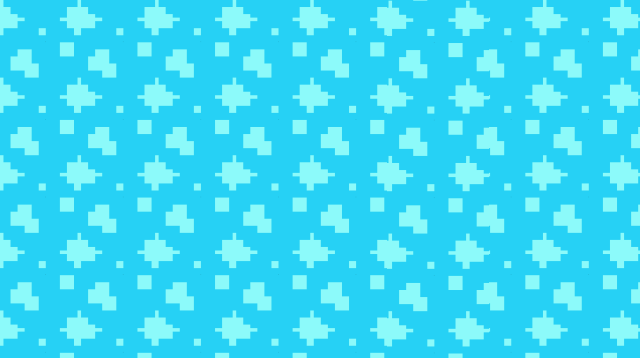
A WebGL 1 fragment shader for this pattern:

```glsl
precision mediump float;
// Pale aqua blocks on bright cyan: a spiked splash, a stepped cloud and two
// squares on an 11 by 11 grid that repeats. Each shape is a sum of rectangles
// that do not overlap, with edges smoothed by area coverage.

uniform vec2 u_resolution;

// Area of the pixel at p covered by the rectangle from low to high.
float block(vec2 p, vec2 low, vec2 high, vec2 pixel) {
  vec2 cover = clamp((p - low) / pixel + 0.5, 0.0, 1.0)
             - clamp((p - high) / pixel + 0.5, 0.0, 1.0);
  return cover.x * cover.y;
}

float splash(vec2 p, vec2 pixel) {
  // Body with its lower right step
  float area = block(p, vec2(1.0, 6.0), vec2(4.0, 9.0), pixel)
             + block(p, vec2(4.0, 7.0), vec2(5.0, 9.0), pixel);
  // Spikes: top, left, right, bottom
  area += block(p, vec2(2.5, 5.0), vec2(3.0, 6.0), pixel);
  area += block(p, vec2(0.0, 7.5), vec2(1.0, 8.0), pixel);
  area += block(p, vec2(5.0, 7.5), vec2(6.0, 8.0), pixel);
  return area + block(p, vec2(2.0, 9.0), vec2(3.0, 10.0), pixel);
}

float cloud(vec2 p, vec2 pixel) {
  return block(p, vec2(5.0, 1.0), vec2(7.0, 3.0), pixel)
       + block(p, vec2(4.0, 2.0), vec2(5.0, 3.0), pixel)
       + block(p, vec2(4.0, 3.0), vec2(6.0, 4.0), pixel)
       + block(p, vec2(6.0, 3.0), vec2(8.0, 5.0), pixel);
}

float squares(vec2 p, vec2 pixel) {
  return block(p, vec2(0.0), vec2(2.0), pixel)
       + block(p, vec2(8.0, 9.0), vec2(9.0, 10.0), pixel);
}

void main() {
  // Canvas position measured from the upper left
  vec2 uv = gl_FragCoord.xy / u_resolution;
  uv.y = 1.0 - uv.y;

  // Grid units: 11 per repeat
  vec2 gridScale = 11.0 * vec2(8.25, 4.612);
  vec2 pixel = gridScale / u_resolution;
  vec2 grid = (uv - vec2(0.336, 0.1182)) * gridScale;

  // One upright band sits slightly right and down
  float band = step(0.604, uv.x) * step(uv.x, 0.764);
  grid -= 0.1 * band;

  // The half unit margin keeps smoothed edges inside the repeat
  vec2 cell = mod(grid + 0.5, 11.0) - 0.5;
  float pale = splash(cell, pixel) + cloud(cell, pixel) + squares(cell, pixel);
  vec3 color = mix(vec3(0.15, 0.82, 0.96), vec3(0.55, 0.98, 0.98), clamp(pale, 0.0, 1.0));

  // Faint speck at the corner of each repeat
  color *= 1.0 - 0.15 * block(cell, vec2(8.93, -0.13), vec2(9.03, -0.03), pixel);
  gl_FragColor = vec4(color, 1.0);
}
```
